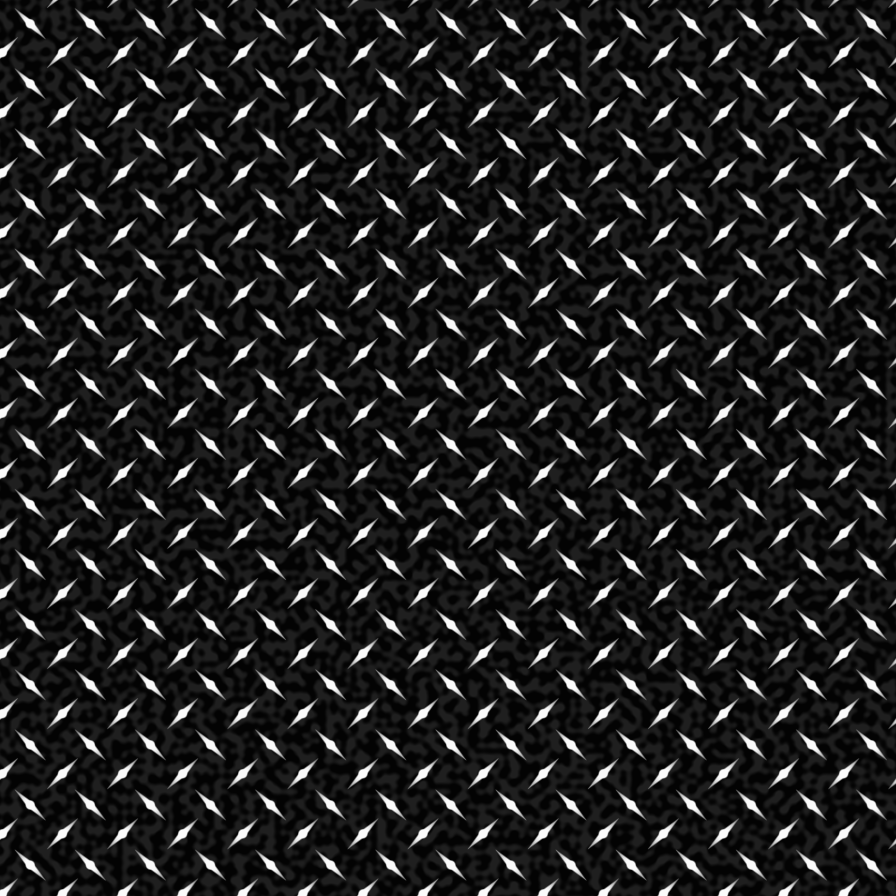
A WebGL 2 fragment shader for this texture:

```glsl
#version 300 es
precision highp float;
// Dark tread plate: a grid of bright studs leaning alternately left and right,
// each a round hub with two tapering arms that fade to grey at the tips.
// The plate below is mottled with thresholded gradient noise.

uniform vec2 u_resolution;
out vec4 fragColor;

// Layout, in repeats across the canvas and fractions of one repeat
const float REPEATS = 14.91;
const vec2 RISING_CENTRE = vec2(0.040, 0.035);
const vec2 FALLING_CENTRE = vec2(0.503, 0.515);

// Stud shape, in fractions of one repeat
const float ARM_LENGTH = 0.36;
const float ARM_HALF_WIDTH = 0.056;
const float HUB_RADIUS = 0.074;
const float EDGE_SOFTNESS = 0.018;

// Mottling
const float MOTTLE_CELLS = 88.0;
const float MOTTLE_LOW = -0.22;
const float MOTTLE_HIGH = 0.30;

// Colours
const vec3 PLATE_DARK = vec3(0.012);
const vec3 PLATE_LIGHT = vec3(0.122);
const vec3 STUD_WHITE = vec3(0.985);
const vec3 STUD_TIP = vec3(0.58);

// Random unit gradient for a lattice point
vec2 latticeGradient(vec2 cell) {
    vec3 h = fract(cell.xyx * vec3(0.1031, 0.1030, 0.0973));
    h += dot(h, h.yzx + 33.33);
    float angle = 6.28318 * fract((h.x + h.y) * h.z);
    return vec2(cos(angle), sin(angle));
}

float gradientNoise(vec2 p) {
    vec2 i = floor(p);
    vec2 f = p - i;
    vec2 w = f * f * f * (f * (f * 6.0 - 15.0) + 10.0);
    float a = dot(latticeGradient(i), f);
    float b = dot(latticeGradient(i + vec2(1, 0)), f - vec2(1, 0));
    float c = dot(latticeGradient(i + vec2(0, 1)), f - vec2(0, 1));
    float d = dot(latticeGradient(i + vec2(1, 1)), f - vec2(1, 1));
    return mix(mix(a, b, w.x), mix(c, d, w.x), w.y);
}

float fill(float dist, float soft) {
    return 1.0 - smoothstep(-soft, soft, dist);
}

// Paints the repeated stud; lean is +1 for rising, -1 for falling
vec3 paintStuds(vec3 base, vec2 grid, vec2 centre, float lean, float soft) {
    vec2 p = fract(grid - centre + 0.5) - 0.5;
    p.y *= lean;
    float along = abs(p.x + p.y) * 0.70711;
    float across = abs(p.y - p.x) * 0.70711;
    float t = along / ARM_LENGTH;

    float arms = fill(across - ARM_HALF_WIDTH * (1.0 - t), soft);
    arms *= fill(along - ARM_LENGTH, soft);
    vec3 armColour = mix(STUD_WHITE, STUD_TIP, smoothstep(0.2, 1.0, t));
    base = mix(base, armColour, arms);
    return mix(base, STUD_WHITE, fill(length(p) - HUB_RADIUS, soft));
}

void main() {
    vec2 uv = gl_FragCoord.xy / u_resolution.y;
    vec2 grid = uv * REPEATS;
    float soft = max(EDGE_SOFTNESS, 0.7 * REPEATS / u_resolution.y);

    // Mottled plate
    float mottle = gradientNoise(uv * MOTTLE_CELLS);
    vec3 colour = mix(PLATE_DARK, PLATE_LIGHT,
                      smoothstep(MOTTLE_LOW, MOTTLE_HIGH, mottle));

    // Two interleaved sets of studs
    colour = paintStuds(colour, grid, RISING_CENTRE, 1.0, soft);
    colour = paintStuds(colour, grid, FALLING_CENTRE, -1.0, soft);
    fragColor = vec4(colour, 1.0);
}
```
